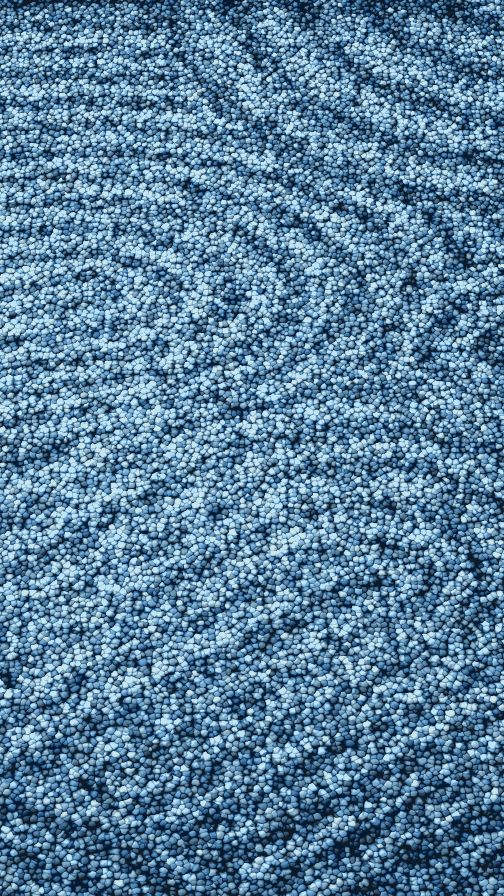
Give the GLSL for this texture, as a Shadertoy shader.

```glsl
// Raked blue gravel: looping ridges pressed into a bed of small lit pebbles.
#define PEBBLES vec2(80.0, 94.0)   // pebbles per canvas width, across and along
#define DEPTH 0.2                  // shrinking of pebbles toward the top
#define BASE_TONE 0.73
#define RIDGE_TONE 0.17
#define STONE_TONE 0.66            // brightness spread between stones
#define LIGHT vec2(-0.28, 0.42)    // slope shading direction and strength
#define GAP_TONE 0.62
#define PATCH_TONE 0.10
#define WOBBLE 0.009
#define TINT vec3(-0.07, -0.01, 0.06)

vec2 hash2(vec2 p) {
    vec3 q = fract(p.xyx * vec3(0.1031, 0.1030, 0.0973));
    q += dot(q, q.yzx + 33.33);
    return fract((q.xx + q.yz) * q.zy);
}

float gradientNoise(vec2 p) {
    vec2 i = floor(p), f = fract(p), u = f * f * (3.0 - 2.0 * f);
    vec2 x = vec2(1.0, 0.0);
    float a = dot(hash2(i) - 0.5, f);
    float b = dot(hash2(i + x) - 0.5, f - x);
    float c = dot(hash2(i + x.yx) - 0.5, f - x.yx);
    float d = dot(hash2(i + 1.0) - 0.5, f - 1.0);
    return 2.0 * mix(mix(a, b, u.x), mix(c, d, u.x), u.y);
}

// Ring count outward from a squashed capsule running head to tail
float loopRings(vec2 p, vec2 head, vec2 tail, float squash, float spacing) {
    vec2 flatten = vec2(1.0, squash);
    vec2 v = (p - head) / flatten, axis = (tail - head) / flatten;
    float t = clamp(dot(v, axis) / dot(axis, axis), 0.0, 1.0);
    return length(v - axis * t) / spacing;
}

// Broad rounded crests at whole ring counts, with narrower furrows
float crest(float rings) {
    float c = cos(6.2832 * rings);
    return c + 0.25 * (1.0 - c * c);
}

float inside(float rings, float limit) {
    return 1.0 - smoothstep(limit - 0.2, limit + 0.2, rings);
}

// Height of the raked pattern, about -1 to 1
float rakedHeight(vec2 p) {
    p += WOBBLE * vec2(gradientNoise(p * 9.0), gradientNoise(p * 9.0 + 40.0));
    float lower = loopRings(p, vec2(0.718, 0.62), vec2(-0.139, 0.15), 0.65, 0.116);
    float left = loopRings(p, vec2(0.162, 1.199), vec2(-0.347, 1.13), 0.42, 0.12);
    float upper = loopRings(p, vec2(1.042, 1.847), vec2(1.6, 1.95), 0.66, 0.132);
    float right = loopRings(p, vec2(1.042, 1.095), vec2(1.5, 1.1), 0.6, 0.104);
    float corner = loopRings(p, vec2(-0.069, -0.213), vec2(-0.6, -0.3), 0.77, 0.111);
    float h = 0.8 * crest(lower - 0.6);
    h = mix(h, crest(left), max(inside(left, 5.4), smoothstep(1.08, 1.2, p.y)));
    h = mix(h, crest(upper), inside(upper, 5.7));
    h = mix(h, crest(right - 0.28), inside(right, 2.7));
    return mix(h, 0.8 * crest(corner), inside(corner, 5.4));
}

// Loose stones of mixed size: x is the brightness offset, y a tint in -0.5 to 0.5
vec2 pebble(vec2 q) {
    q += 0.35 * vec2(gradientNoise(q * 1.7), gradientNoise(q * 1.7 + 60.0));
    vec2 cell = floor(q), toStone = vec2(0.0), id = cell;
    float nearest = 9.0, second = 9.0;
    for (int j = -1; j <= 1; j++)
    for (int i = -1; i <= 1; i++) {
        vec2 c = cell + vec2(i, j);
        vec2 v = q - c - hash2(c + 200.0);
        float d = length(v) - 0.3 * hash2(c + 571.0).x;
        if (d < nearest) {
            second = nearest;
            nearest = d;
            toStone = v;
            id = c;
        } else {
            second = min(second, d);
        }
    }
    vec2 shade = hash2(id + 371.0) - 0.5;
    float seam = 1.0 - smoothstep(0.0, 0.3, second - nearest);
    float hollow = smoothstep(0.15, 0.6, nearest);
    float gap = 0.4 * seam + 0.8 * hollow;
    return vec2(STONE_TONE * shade.x + dot(toStone, LIGHT) - GAP_TONE * gap, shade.y);
}

float softSpot(vec2 p, vec2 center, vec2 size) {
    vec2 v = (p - center) / size;
    return exp(-dot(v, v));
}

// Broad light: darker rims, foreground and hollows
float broadTone(vec2 p, float top) {
    float t = -0.20 * (1.0 - smoothstep(0.0, 0.5, p.y));
    t -= 0.28 * smoothstep(top - 0.07, top, p.y);
    t -= 0.07 * smoothstep(0.45, 1.0, p.x);
    t += 0.08 * softSpot(p, vec2(0.15, 0.98), vec2(0.6, 0.45));
    t -= 0.28 * softSpot(p, vec2(0.455, 0.98), vec2(0.045, 0.03));
    t -= 0.24 * softSpot(p, vec2(0.05, 0.875), vec2(0.06, 0.025));
    return t;
}

vec3 blueRamp(float v) {
    vec3 c = mix(vec3(0.03, 0.10, 0.17), vec3(0.12, 0.27, 0.42), smoothstep(0.03, 0.20, v));
    c = mix(c, vec3(0.22, 0.38, 0.51), smoothstep(0.20, 0.34, v));
    c = mix(c, vec3(0.31, 0.51, 0.67), smoothstep(0.34, 0.50, v));
    c = mix(c, vec3(0.49, 0.67, 0.79), smoothstep(0.50, 0.70, v));
    return mix(c, vec3(0.76, 0.90, 0.95), smoothstep(0.72, 0.98, v));
}

void mainImage(out vec4 fragColor, in vec2 fragCoord) {
    float top = iResolution.y / iResolution.x;
    vec2 p = fragCoord / iResolution.x;
    float tone = BASE_TONE + RIDGE_TONE * rakedHeight(p) + broadTone(p, top);
    tone += PATCH_TONE * (gradientNoise(p * 14.0) + gradientNoise(p * 33.0 + 7.0));
    vec3 color = vec3(0.0);
    for (int k = 0; k < 4; k++) { // four samples smooth the stone edges
        vec2 s = (fragCoord + 0.5 * (vec2(k & 1, k >> 1) - 0.5)) / iResolution.x;
        float size = 1.1 - DEPTH * s.y;
        vec2 stone = pebble(vec2((s.x - 0.5) / size, -log(size) / DEPTH) * PEBBLES + 100.0);
        color += 0.25 * (blueRamp(tone + stone.x) + TINT * stone.y);
    }
    fragColor = vec4(color, 1.0);
}
```
